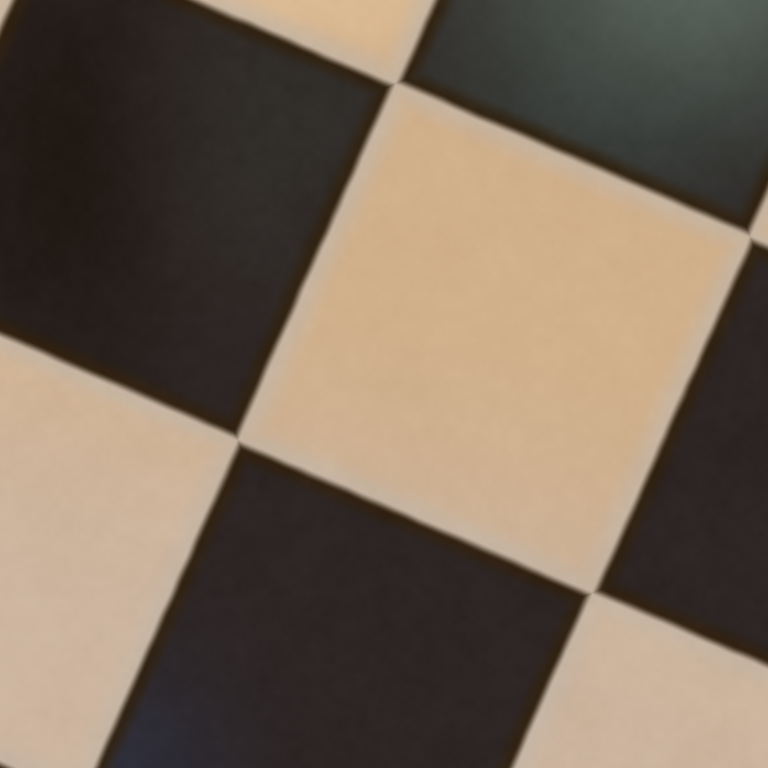
Give the GLSL for this pattern, as a WebGL 1 fragment shader.

```glsl
precision highp float;
// Tilted checkerboard of dark and cream floor tiles with soft joints and reflected light.

uniform vec2 u_resolution;

#define SIDE_U vec2(0.4616, -0.1995)
#define SIDE_V vec2(0.2053, 0.4635)
#define CORNER vec2(0.3098, 0.4275)
#define JOINT 0.008
#define SOFTNESS 0.013
#define GRAIN 0.020
#define CREAM_WARM vec3(0.820, 0.692, 0.548)
#define CREAM_PALE vec3(0.795, 0.702, 0.615)
#define BEVEL_GREY vec3(0.770, 0.710, 0.645)
#define CHARCOAL vec3(0.176, 0.145, 0.142)
#define RIM_BROWN vec3(0.195, 0.130, 0.050)

float hash(vec2 p) {
  vec3 h = fract(p.xyx * 0.1031);
  h += dot(h, h.yzx + 33.33);
  return fract((h.x + h.y) * h.z);
}

float noise(vec2 p) {
  vec2 cell = floor(p);
  vec2 f = fract(p);
  f = f * f * (3.0 - 2.0 * f);
  float low = mix(hash(cell), hash(cell + vec2(1.0, 0.0)), f.x);
  float high = mix(hash(cell + vec2(0.0, 1.0)), hash(cell + vec2(1.0, 1.0)), f.x);
  return mix(low, high, f.y);
}

// Layered noise, centred on zero
float mottle(vec2 p) {
  float sum = 0.0;
  float weight = 0.5;
  for (int i = 0; i < 4; i++) {
    sum += weight * (noise(p) - 0.5);
    p = p * 2.1 + 17.3;
    weight *= 0.6;
  }
  return sum;
}

// Round patch of reflected light
float glow(vec2 p, vec2 centre, vec2 radius) {
  vec2 d = (p - centre) / radius;
  return exp(-dot(d, d));
}

vec3 darkTile(vec2 uv, float inset) {
  vec3 color = CHARCOAL;
  color = mix(color, vec3(0.120, 0.085, 0.062), 0.85 * glow(uv, vec2(0.09, 0.78), vec2(0.15, 0.30)));
  color = mix(color, vec3(0.200, 0.190, 0.168), 0.75 * glow(uv, vec2(0.35, 0.83), vec2(0.15, 0.22)));
  color = mix(color, vec3(0.195, 0.205, 0.195), glow(uv, vec2(0.80, 0.86), vec2(0.25, 0.16)));
  color = mix(color, vec3(0.350, 0.400, 0.365), 0.9 * glow(uv, vec2(0.90, 1.03), vec2(0.27, 0.18)));
  color = mix(color, vec3(0.175, 0.190, 0.260), 0.7 * glow(uv, vec2(0.16, -0.02), vec2(0.13, 0.15)));
  // Brown fringe along the tile border
  float rim = 1.0 - smoothstep(0.010, 0.055, inset);
  return mix(color, RIM_BROWN, 0.8 * rim);
}

vec3 lightTile(vec2 uv, float inset, float tone) {
  float warmth = smoothstep(0.15, 0.65, uv.y + 0.25 * (uv.x - 0.4));
  vec3 color = mix(CREAM_PALE, CREAM_WARM, warmth);
  color += 0.012 * (tone - 0.5);
  color += vec3(0.04, 0.04, 0.03) * smoothstep(0.88, 1.0, uv.y);
  // Paler, greyer bevel
  float bevel = 1.0 - smoothstep(0.0, 0.085, inset);
  return mix(color, BEVEL_GREY, 0.85 * bevel);
}

// Coordinates along the two tile sides
vec2 toTileSpace(vec2 p) {
  float area = SIDE_U.x * SIDE_V.y - SIDE_U.y * SIDE_V.x;
  return vec2(p.x * SIDE_V.y - p.y * SIDE_V.x, p.y * SIDE_U.x - p.x * SIDE_U.y) / area;
}

void main() {
  float span = min(u_resolution.x, u_resolution.y);
  vec2 uv = gl_FragCoord.xy / span;
  vec2 p = toTileSpace(uv - CORNER);
  p += 0.003 * vec2(noise(uv * 40.0) - 0.5, noise(uv * 40.0 + 31.0) - 0.5);

  // Distance to the border, positive inside cream tiles
  vec2 cell = floor(p);
  vec2 fromCentre = abs(fract(p) - 0.5);
  float inset = 0.5 - max(fromCentre.x, fromCentre.y);
  float side = 1.0 - 2.0 * mod(cell.x + cell.y, 2.0);
  float border = inset * side + JOINT;

  vec3 dark = darkTile(uv, max(-border, 0.0));
  vec3 cream = lightTile(uv, max(border, 0.0), hash(cell + 9.0));
  float blur = max(SOFTNESS, 0.75 / (span * length(SIDE_U)));
  vec3 color = mix(dark, cream, smoothstep(-blur, blur, border));

  // Cloudy wear and fine grain
  color += GRAIN * mottle(uv * 12.0) * vec3(1.0, 1.1, 1.3);
  color += GRAIN * mottle(uv * 70.0);

  gl_FragColor = vec4(clamp(color, 0.0, 1.0), 1.0);
}
```
